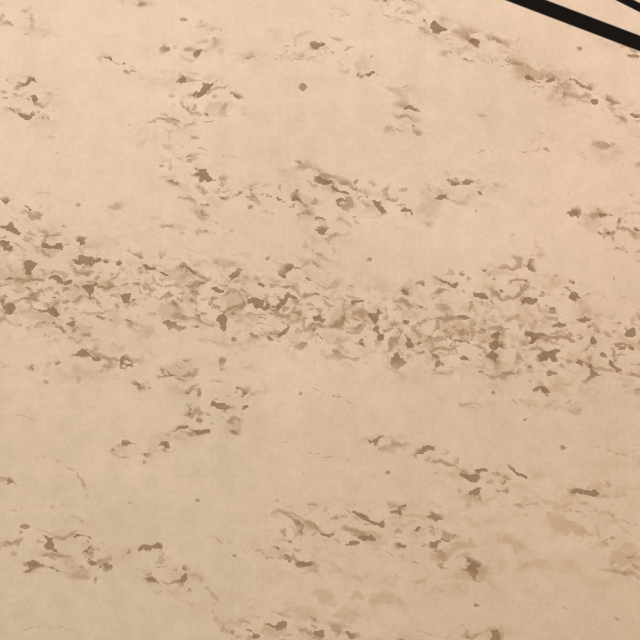
A WebGL 1 fragment shader for this texture:

```glsl
precision highp float;
// Cream travertine: a slab lit from above, crossed by a gently sloping bed of
// brown cracks and ragged pits. Warped gradient noise makes the veins, stretched
// noise masks gather them in patches, and a dark rail cuts the top right corner.

uniform vec2 u_resolution;

vec2 gradient(vec2 cell) {
  float angle = 6.2832 * fract(sin(dot(cell, vec2(127.1, 311.7))) * 43758.5);
  return vec2(cos(angle), sin(angle));
}

float noise(vec2 p) {
  vec2 i = floor(p), f = fract(p);
  vec2 u = f * f * f * (f * (f * 6.0 - 15.0) + 10.0);
  vec2 e = vec2(1.0, 0.0);
  float low = mix(dot(gradient(i), f), dot(gradient(i + e.xy), f - e.xy), u.x);
  float high = mix(dot(gradient(i + e.yx), f - e.yx), dot(gradient(i + e.xx), f - e.xx), u.x);
  return mix(low, high, u.y);
}

float fbm(vec2 p) {
  float sum = 0.0, amplitude = 1.0;
  for (int i = 0; i < 4; i++) {
    sum += amplitude * noise(p);
    p = mat2(1.6, 1.2, -1.2, 1.6) * p + 7.3;
    amplitude *= 0.5;
  }
  return sum;
}

// Thin line along the zero crossings of a noise field
float crack(vec2 p, float width) {
  return 1.0 - smoothstep(0.2 * width, width, abs(noise(p)));
}

// Soft band around height zero
float band(float height, float halfWidth) {
  float h = height / halfWidth;
  return exp(-h * h);
}

// Straight bar falling to the right, given its height at the right edge
float bar(vec2 uv, float rightHeight, float slope, float halfWidth) {
  float d = abs(uv.y - rightHeight - slope * (1.0 - uv.x)) - halfWidth;
  return 1.0 - smoothstep(-0.002, 0.002, d);
}

void main() {
  vec2 uv = gl_FragCoord.xy / u_resolution;

  // Bedding coordinates slope down to the right; fine warping roughens edges
  vec2 bed = uv + vec2(0.0, 0.12 * uv.x);
  vec2 warped = bed + 0.010 * vec2(fbm(bed * 12.0), fbm(bed * 12.0 + 31.0));
  warped += 0.0075 * vec2(fbm(bed * 48.0 + 11.0), fbm(bed * 48.0 + 67.0));

  // Ground: light above, darker below, with clouds, drips and grain
  float cloud = fbm(bed * vec2(3.0, 6.0) + 5.0);
  float light = 0.14 + 0.84 * uv.y - 0.1 * uv.x + 0.16 * cloud;
  light += 0.12 * noise(uv * vec2(24.0, 1.5)) + 0.16 * fbm(uv * 36.0);
  vec3 color = mix(vec3(0.785, 0.685, 0.565), vec3(0.925, 0.815, 0.705), clamp(light, 0.0, 1.0));
  color += vec3(0.01, -0.006, -0.006) * smoothstep(0.3, 1.0, uv.x);

  // Where veins gather: the main bed, a diagonal seam and loose patches
  float mainBed = band(bed.y - 0.56 - 0.03 * noise(bed * vec2(4.0, 1.0)), 0.055);
  float seam = band(uv.y - 0.81 - 0.48 * (1.0 - uv.x) - 0.02 * noise(uv * 9.0), 0.022);
  seam *= smoothstep(0.5, 0.65, uv.x);
  float patches = smoothstep(0.05, 0.4, fbm(bed * vec2(5.0, 10.0) + 13.0));
  float lowStain = band(uv.y - 0.05 - 0.12 * smoothstep(0.4, 0.9, uv.x), 0.07)
                 * smoothstep(0.25, 0.6, uv.x);
  float mask = clamp(mainBed + 0.7 * seam + 0.8 * patches, 0.0, 1.0);

  // Crack networks broken into short pieces, and a few faint hairlines
  float rough = fbm(uv * vec2(75.0, 95.0) + 19.0);
  float broken = smoothstep(-0.12, 0.2, noise(bed * vec2(28.0, 42.0) + 3.0) + 0.35 * rough);
  float network = crack(warped * vec2(13.0, 28.0), 0.14) * broken;
  float mesh = crack(warped * vec2(23.0, 36.0) + 40.0, 0.14) * smoothstep(-0.25, 0.15, rough);
  network = max(network, 0.75 * mesh * mainBed);
  float hairline = crack(warped * vec2(3.0, 10.0) + 21.0, 0.024) * smoothstep(-0.1, 0.25, rough)
                 * smoothstep(0.05, 0.3, noise(bed * vec2(7.0, 9.0) + 60.0));

  // Ragged pits in clusters, and lone specks
  float pitField = noise(warped * vec2(33.0, 60.0) + 9.0) + 0.22 * rough;
  float pits = smoothstep(0.24, 0.38, pitField) * smoothstep(0.1, 0.6, mask);
  float crumbs = smoothstep(0.3, 0.45, noise(warped * vec2(62.0, 90.0) + 70.0)) * mask;
  float specks = smoothstep(0.5, 0.6, noise(uv * vec2(37.0, 48.0) + 80.0) + 0.1 * rough);

  // Stains lie under the veins
  float mottle = smoothstep(0.0, 0.45, fbm(warped * vec2(20.0, 34.0) + 50.0));
  float stain = mottle * clamp(0.38 * mask + 0.5 * lowStain + 0.3 * seam, 0.0, 0.6);
  color = mix(color, vec3(0.70, 0.57, 0.44), stain);
  color = mix(color, vec3(0.60, 0.47, 0.35), 0.7 * network * mask);
  color = mix(color, vec3(0.62, 0.49, 0.37), 0.4 * hairline);
  color = mix(color, vec3(0.60, 0.48, 0.36), 0.5 * crumbs);
  color = mix(color, vec3(0.54, 0.42, 0.31), 0.75 * pits);
  color = mix(color, vec3(0.53, 0.41, 0.31), 0.6 * specks);
  color += 0.02 * noise(uv * 150.0);

  // Rail across the corner
  float rail = max(bar(uv, 0.932, 0.38, 0.012), bar(uv, 0.988, 0.5, 0.007));
  color = mix(color, vec3(0.10, 0.09, 0.08), rail);

  gl_FragColor = vec4(color, 1.0);
}
```
